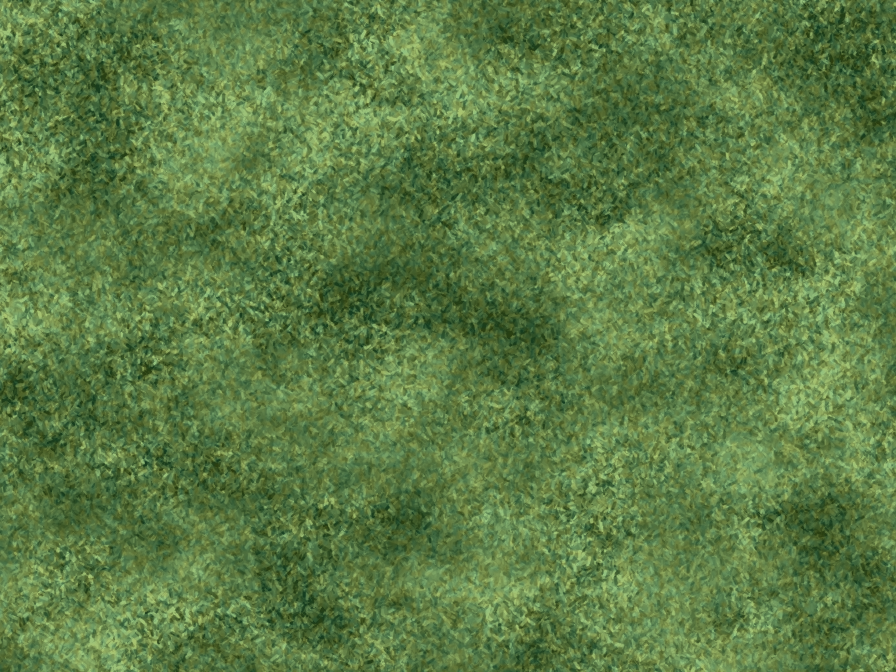
A WebGL 1 fragment shader for this texture:

```glsl
precision highp float;
// Mown lawn seen from above: soft light and dark patches under fine, tangled blades.

uniform vec2 u_resolution;

const vec3 SHADE_GREEN = vec3(0.20, 0.32, 0.15);
const vec3 LEAF_GREEN = vec3(0.353, 0.474, 0.262);
const vec3 SUNLIT_GREEN = vec3(0.54, 0.68, 0.41);
const vec3 DRY_TINT = vec3(0.10, 0.01, -0.07);

float hash(vec2 cell, float seed) {
  vec3 q = fract(vec3(cell.xyx + seed * 7.31) * vec3(0.1031, 0.1030, 0.0973));
  q += dot(q, q.yzx + 33.33);
  return fract((q.x + q.y) * q.z);
}

float valueNoise(vec2 p, float seed) {
  vec2 cell = floor(p);
  vec2 f = fract(p);
  f = f * f * (3.0 - 2.0 * f);
  float low = mix(hash(cell, seed), hash(cell + vec2(1.0, 0.0), seed), f.x);
  float high = mix(hash(cell + vec2(0.0, 1.0), seed), hash(cell + vec2(1.0), seed), f.x);
  return mix(low, high, f.y);
}

vec2 rotate(vec2 p, float angle) {
  float c = cos(angle);
  float s = sin(angle);
  return vec2(c * p.x - s * p.y, s * p.x + c * p.y);
}

// Layered noise centred on zero
float patches(vec2 p, float gain) {
  float sum = 0.0;
  float total = 0.0;
  float weight = 1.0;
  for (int i = 0; i < 5; i++) {
    sum += weight * (valueNoise(p, float(i) + 1.0) - 0.5);
    total += weight;
    weight *= gain;
    p = rotate(p, 0.35) * 2.03 + 11.7;
  }
  return sum / total;
}

float segmentDistance(vec2 p, vec2 axis, float halfLength) {
  float along = clamp(dot(p, axis), -halfLength, halfLength);
  return length(p - axis * along);
}

// Cellular blades: one short stroke per cell, each with its own tone in -1..1
float blades(vec2 p, float halfLength, float seed) {
  vec2 home = floor(p);
  float tone = 0.0;
  for (int y = -1; y <= 1; y++) {
    for (int x = -1; x <= 1; x++) {
      vec2 cell = home + vec2(float(x), float(y));
      vec2 jitter = vec2(hash(cell, seed), hash(cell, seed + 1.0));
      vec2 root = cell + mix(vec2(0.12), vec2(0.88), jitter);
      float angle = 1.57 + 2.7 * (hash(cell, seed + 2.0) - 0.5);
      float d = segmentDistance(p - root, vec2(cos(angle), sin(angle)), halfLength);
      float cover = 1.0 - smoothstep(0.12, 0.42, d);
      tone = mix(tone, 2.0 * hash(cell, seed + 3.0) - 1.0, cover);
    }
  }
  return tone;
}

// Tone -1 is shade, 0 is leaf and 1 is sunlit
vec3 grassColor(float tone) {
  vec3 dark = mix(LEAF_GREEN, SHADE_GREEN, clamp(-tone, 0.0, 1.5));
  vec3 light = mix(LEAF_GREEN, SUNLIT_GREEN, clamp(tone, 0.0, 1.4));
  return tone < 0.0 ? dark : light;
}

void main() {
  vec2 p = gl_FragCoord.xy / u_resolution.y;

  // Broad patches, a little wider than tall
  float patchTone = 2.9 * patches(p * vec2(6.5, 9.5) + 3.0, 0.62);

  // Two sizes of blade, rougher in some areas than in others
  float roughness = mix(0.6, 1.4, valueNoise(p * vec2(9.0, 13.0), 8.0));
  float coarse = blades(p * 112.0, 0.55, 20.0);
  float fine = blades(p * 185.0 + 5.0, 0.5, 30.0);
  float bladeTone = roughness * (0.78 * coarse + 0.62 * fine);

  // Specks drift between dry yellow and cool blue-green
  float dryness = valueNoise(p * 130.0, 40.0) - 0.5;
  vec3 color = grassColor(patchTone + bladeTone) + DRY_TINT * dryness;

  gl_FragColor = vec4(clamp(color, 0.0, 1.0), 1.0);
}
```
